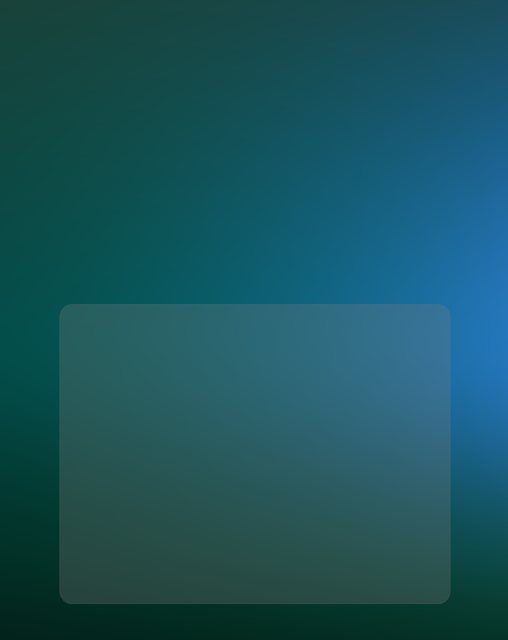
This background is drawn by a WebGL 1 fragment shader. Its source:

```glsl
precision highp float;
// Dark teal gradient with a blue glow from the right and a translucent rounded panel.

uniform vec2 u_resolution;

#define ASPECT 0.793
#define GLOW_Y 0.453
#define GLOW_COLOR vec3(0.130, 0.161, 0.443)
#define GLOW_SPREAD vec3(2.3, 1.1, 1.5)
#define GLOW_ABOVE vec3(0.23, 0.33, 0.35)
#define GLOW_BELOW vec3(0.22, 0.34, 0.213)
#define PANEL_CENTER vec2(0.398, 0.2904)
#define PANEL_HALF vec2(0.3053, 0.2344)
#define PANEL_RADIUS 0.02
#define PANEL_COLOR vec3(0.478)
#define PANEL_ALPHA 0.3
#define RIM_ALPHA 0.03

// Vertical ramp from near-black green through teal to muted green.
vec3 tealRamp(float y) {
  vec3 color = mix(vec3(0.008, 0.125, 0.100), vec3(0.008, 0.188, 0.149), smoothstep(-0.05, 0.16, y));
  color = mix(color, vec3(0.012, 0.306, 0.298), smoothstep(0.08, 0.50, y));
  return mix(color, vec3(0.094, 0.259, 0.227), clamp((y - 0.48) / 0.52, 0.0, 1.0));
}

// Each channel fades at its own rate away from the right edge.
vec3 blueGlow(vec2 uv) {
  float dy = uv.y - GLOW_Y;
  vec3 reach = dy > 0.0 ? GLOW_ABOVE : GLOW_BELOW;
  vec3 vertical = exp(-0.5 * dy * dy / (reach * reach));
  return GLOW_COLOR * vertical * pow(vec3(uv.x), GLOW_SPREAD);
}

// Signed distance to a rounded rectangle.
float roundedBox(vec2 p, vec2 halfSize, float radius) {
  vec2 q = abs(p) - halfSize + radius;
  return length(max(q, 0.0)) + min(max(q.x, q.y), 0.0) - radius;
}

void main() {
  vec2 uv = gl_FragCoord.xy / u_resolution;
  vec2 p = uv * vec2(ASPECT, 1.0);
  float pixel = 1.0 / u_resolution.y;

  // Background
  vec3 color = tealRamp(uv.y) + blueGlow(uv);

  // Panel with a faint rim
  float d = roundedBox(p - PANEL_CENTER, PANEL_HALF, PANEL_RADIUS);
  float inside = 1.0 - smoothstep(-0.5 * pixel, 0.5 * pixel, d);
  float rim = 1.0 - smoothstep(0.0, 0.001 + pixel, abs(d + 0.001));
  color = mix(color, PANEL_COLOR, inside * (PANEL_ALPHA + RIM_ALPHA * rim));

  gl_FragColor = vec4(color, 1.0);
}
```
